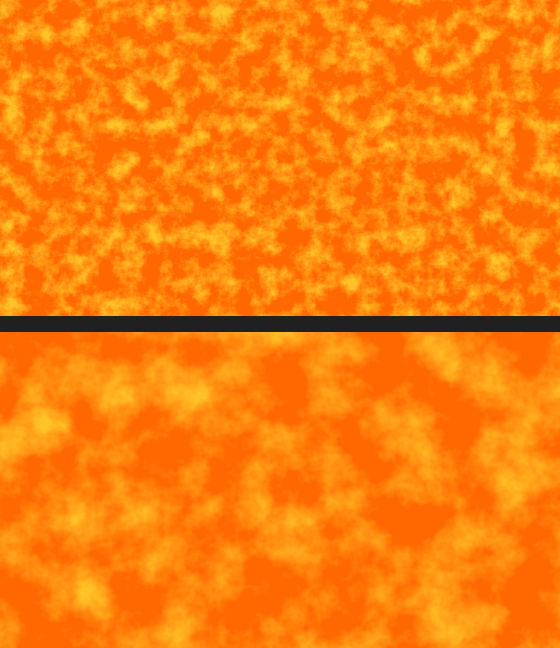
Top: the whole. Bottom: its middle third, enlarged.
Reproduce this texture procedurally as a Shadertoy shader.

```glsl
// Molten orange clouds: bright amber wisps over flat, deep orange pools.
// Octaves of wrapping gradient noise are summed, contrast-stretched and
// clamped, then mapped to a two-colour ramp. Tiles on all four edges.

const vec3  DEEP_ORANGE  = vec3(1.0, 0.404, 0.0);
const vec3  BRIGHT_AMBER = vec3(1.0, 0.765, 0.157);
const vec2  BASE_CELLS   = vec2(24.0, 14.0); // whole cells across the canvas
const int   OCTAVES      = 5;
const float GAIN         = 0.57;  // amplitude ratio between octaves
const float MEAN_HEAT    = 0.27;  // ramp position of average noise
const float CONTRAST     = 1.13;  // stretch around the average
const float TAU          = 6.2831853;

// Integer hash of a lattice point, from 0 to 1
float hash(ivec2 cell, int seed) {
    uint h = uint(cell.x) * 1597334673u
           ^ uint(cell.y) * 3812015801u
           ^ uint(seed + 1) * 2654435769u;
    h = (h ^ (h >> 16)) * 2146121005u;
    h = (h ^ (h >> 15)) * 2221713035u;
    h ^= h >> 16;
    return float(h >> 8) / 16777216.0;
}

// Slope of one lattice corner, measured at an offset from it
float slope(ivec2 cell, int seed, vec2 offset) {
    float angle = TAU * hash(cell, seed);
    return dot(vec2(cos(angle), sin(angle)), offset);
}

// Gradient noise around zero; its lattice wraps after whole cells
float wrappedNoise(vec2 p, ivec2 period, int seed) {
    vec2 corner = floor(p);
    vec2 f = p - corner;
    vec2 blend = f * f * f * (f * (f * 6.0 - 15.0) + 10.0);
    ivec2 a = ivec2(corner) % period;
    ivec2 b = (a + 1) % period;
    float lower = mix(slope(a, seed, f),
                      slope(ivec2(b.x, a.y), seed, f - vec2(1.0, 0.0)), blend.x);
    float upper = mix(slope(ivec2(a.x, b.y), seed, f - vec2(0.0, 1.0)),
                      slope(b, seed, f - 1.0), blend.x);
    return mix(lower, upper, blend.y);
}

// Layered noise around zero; every octave doubles the cell count
float cloud(vec2 uv) {
    vec2 cells = BASE_CELLS;
    float amplitude = 1.0, sum = 0.0;
    for (int i = 0; i < OCTAVES; i++) {
        vec2 shift = float(i) * vec2(0.37, 0.61); // unaligns the lattices
        sum += amplitude * wrappedNoise(uv * cells + shift, ivec2(cells), i);
        amplitude *= GAIN;
        cells *= 2.0;
    }
    return sum;
}

void mainImage(out vec4 fragColor, in vec2 fragCoord) {
    vec2 uv = fragCoord / iResolution.xy;

    // Clamping leaves the flat pools and caps the brightest wisps
    float heat = clamp(MEAN_HEAT + CONTRAST * cloud(uv), 0.0, 1.0);

    fragColor = vec4(mix(DEEP_ORANGE, BRIGHT_AMBER, heat), 1.0);
}
```
